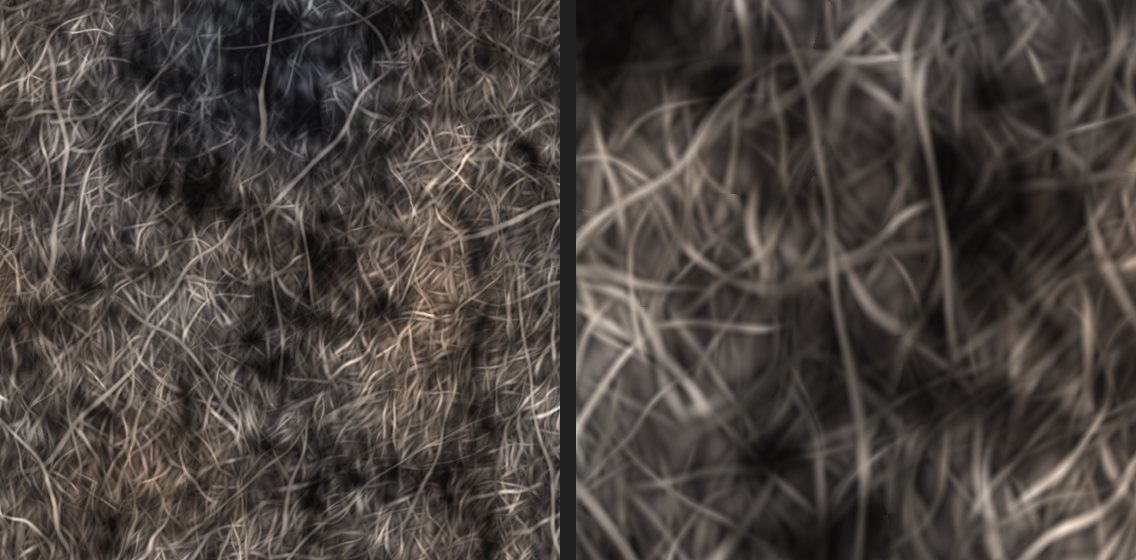
Left, the full canvas; right, a detail of the centre.
A WebGL 1 fragment shader for this texture:

```glsl
precision highp float;
// Tangled thicket of dry grass and fine roots with a few pale twigs over dark hollows.
uniform vec2 u_resolution;

#define LAYERS 16
#define STRAND_CELLS 10.5
#define STRAND_WIDTH 0.0025
#define TWIG_CELLS 2.3
#define TWIG_WIDTH 0.0031
#define LEAN 1.25
#define SPREAD 1.9
#define SOFTNESS 0.0031
#define SHADOW 0.15
#define OPACITY 0.7
#define BRIGHTNESS 1.38
#define WARMTH 0.3

const vec3 GREY = vec3(1.03, 0.97, 0.91);
const vec3 BROWN = vec3(1.13, 0.94, 0.78);
const vec3 COOL = vec3(0.93, 0.98, 1.07);
const vec3 SOIL = vec3(0.035, 0.030, 0.036);

vec3 hash3(vec3 p) {
  p = fract(p * vec3(0.1031, 0.1030, 0.0973));
  p += dot(p, p.yxz + 33.33);
  return fract((p.xxy + p.yxx) * p.zyx);
}

// Gradient noise, roughly -0.7 to 0.7.
float corner(vec2 cell, vec2 offset) {
  float a = 6.2832 * hash3(vec3(cell, 7.0)).x;
  return dot(vec2(cos(a), sin(a)), offset);
}

float noise(vec2 p) {
  vec2 i = floor(p), f = p - i;
  vec2 u = f * f * f * (f * (f * 6.0 - 15.0) + 10.0);
  vec2 x = vec2(1.0, 0.0);
  return mix(mix(corner(i, f), corner(i + x, f - x), u.x),
             mix(corner(i + x.yx, f - x.yx), corner(i + 1.0, f - 1.0), u.x), u.y);
}

// Slow swing of the growing direction over the canvas.
float direction(vec2 p) {
  return LEAN + 0.5 * sin(p.x * 5.0 + 2.0 * sin(p.y * 4.0 + 1.0));
}

// One curved strand per cell: x = cover, y = shadow, z = tone.
vec3 strands(vec2 p, float cells, float width, float bend, float share, float seed) {
  vec3 result = vec3(0.0);
  float edge = max(SOFTNESS, 0.8 / u_resolution.y);
  vec2 home = floor(p * cells);
  for (int j = -1; j <= 1; j++) {
    for (int i = -1; i <= 1; i++) {
      vec2 cell = home + vec2(float(i), float(j));
      vec3 shape = hash3(vec3(cell + 40.0, seed));
      vec3 look = hash3(vec3(cell + 90.0, seed + 31.0));
      vec2 centre = cell + 0.5 + 0.6 * (shape.xy - 0.5);
      float angle = direction(centre / cells) + SPREAD * (shape.z - 0.5);
      vec2 axis = vec2(cos(angle), sin(angle));
      vec2 q = p * cells - centre;
      q = vec2(dot(q, axis), dot(q, vec2(-axis.y, axis.x)));

      // Distance to a parabola, corrected by its slope.
      float curve = bend * (look.x - 0.5);
      float slope = 2.0 * curve * q.x;
      float dist = abs(q.y - curve * q.x * q.x) / sqrt(1.0 + slope * slope) / cells;
      float reach = mix(0.5, 0.95, look.y);
      float ends = (1.0 - smoothstep(reach * 0.5, reach, abs(q.x))) * step(shape.x, share);
      float thick = width * mix(0.6, 1.35, shape.y) * (1.0 - 0.3 * q.x);
      float cover = ends * (1.0 - smoothstep(thick - edge, thick + edge, dist));
      float shade = ends * (1.0 - smoothstep(thick, thick * 4.0, dist));
      if (cover > result.x) result.z = look.z;
      result.x = max(result.x, cover);
      result.y = max(result.y, shade);
    }
  }
  return result;
}

void main() {
  vec2 p = gl_FragCoord.xy / u_resolution.y;

  // Light, hollows and warmth vary slowly; small gaps open between the clumps.
  vec2 toHollow = (p - vec2(0.48, 0.9)) / vec2(0.27, 0.22);
  float hollow = exp(-dot(toHollow, toHollow));
  float swing = direction(p) - 1.57;
  vec2 along = vec2(p.x + swing * 0.05, p.y);
  float patches = 0.85 * noise(p * 4.5 + 3.0) + 0.75 * noise(p * 10.0 + 8.0)
                + 0.7 * noise(along * vec2(24.0, 17.0) + 31.0)
                + 0.6 * noise(along * vec2(50.0, 32.0) + 77.0);
  float light = clamp(1.0 + patches - 0.6 * hollow, 0.2, 1.6) * BRIGHTNESS;
  float warm = clamp(WARMTH + 1.3 * noise(p * 3.2 + 17.0), 0.0, 1.0);
  vec3 tint = mix(mix(GREY, BROWN, warm), COOL, clamp(hollow * 1.1, 0.0, 1.0));

  // Blurred debris at the bottom.
  float debris = 1.0 + 0.8 * noise(p * vec2(75.0, 48.0));
  vec3 color = SOIL + tint * light * 0.17 * debris;

  // Matted strands, from deep to near, mottled along their length.
  for (int n = 0; n < LAYERS; n++) {
    float k = float(n);
    float depth = k / float(LAYERS - 1);
    vec2 warp = vec2(noise(p * 20.0 + k * 5.7), noise(p * 20.0 - k * 4.3 + 60.0));
    vec2 q = p + 0.011 * warp + k * vec2(0.037, 0.053);
    vec3 s = strands(q, STRAND_CELLS + 5.0 * (1.0 - depth), STRAND_WIDTH, 1.0,
                     1.0 - 0.4 * hollow, k + 1.0);
    float tone = mix(0.22, 0.49, s.z * sqrt(s.z)) * mix(0.85, 1.08, depth);
    tone *= 1.0 + 0.5 * warp.x;
    vec3 strandTint = mix(tint, GREY, 0.5 * s.z);
    color *= 1.0 - SHADOW * s.y;
    color = mix(color, strandTint * tone * light, s.x * OPACITY);
  }

  // Long pale twigs on top, with small kinks.
  for (int n = 0; n < 3; n++) {
    float k = float(n);
    vec2 warp = vec2(noise(p * 9.0 + k * 9.0 + 25.0), noise(p * 9.0 + k * 6.0 + 45.0));
    vec3 s = strands(p + 0.026 * warp + 0.2 * k, TWIG_CELLS + 1.2 * k, TWIG_WIDTH, 0.6,
                     0.55, k + 70.0);
    float bark = mix(0.42, 0.62, s.z) * (1.0 + 0.3 * noise(p * 40.0));
    color *= 1.0 - SHADOW * s.y;
    color = mix(color, mix(GREY, tint, 0.3) * bark * mix(1.0, light, 0.4), s.x * 0.85);
  }

  gl_FragColor = vec4(clamp(color, 0.0, 1.0), 1.0);
}
```
